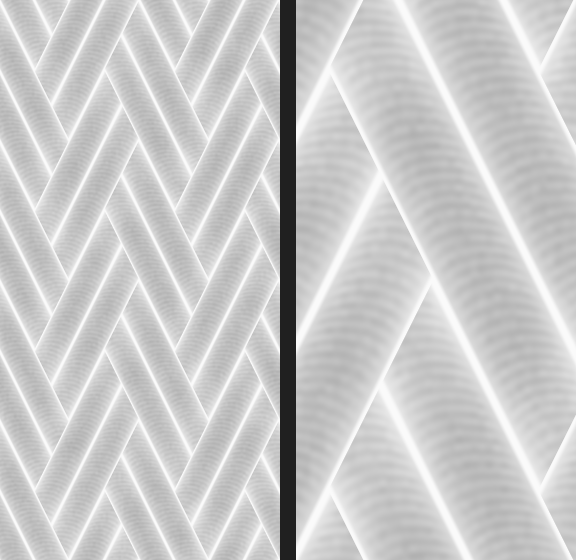
Left, the full canvas; right, a detail of the centre.
A Shadertoy shader for this pattern:

```glsl
const vec2 TILE = vec2(16.0);   // grid units across and down the canvas
const float TAU = 6.2831853;

float hash(vec2 p) {
    vec3 q = fract(vec3(p.xyx) * 0.1031);
    q += dot(q, q.yzx + 33.33);
    return fract((q.x + q.y) * q.z);
}

// Value noise over the canvas that wraps after a whole number of cells
float wrapNoise(vec2 uv, vec2 cells) {
    vec2 p = uv * cells;
    vec2 i = floor(p);
    vec2 f = fract(p);
    f = f * f * (3.0 - 2.0 * f);
    float a = hash(mod(i, cells));
    float b = hash(mod(i + vec2(1.0, 0.0), cells));
    float c = hash(mod(i + vec2(0.0, 1.0), cells));
    float d = hash(mod(i + vec2(1.0, 1.0), cells));
    return mix(mix(a, b, f.x), mix(c, d, f.x), f.y);
}

// Double herringbone: x = along (0..2), y = across one plank (-1..1),
// z = across the pair (0..1), w = +1 falling plank, -1 rising plank.
vec4 herringbone(vec2 grid, out vec2 plankId) {
    vec2 diagonal = vec2(grid.x + grid.y, grid.x - grid.y) / 4.0;
    vec2 cell = floor(diagonal);
    vec2 local = diagonal - cell;
    float kind = mod(cell.x + cell.y, 4.0);
    bool falling = kind < 0.5 || kind > 2.5;
    float second = (kind < 0.5 || (kind > 1.5 && kind < 2.5)) ? 1.0 : 0.0;

    float along = (falling ? local.x : local.y) + second;
    float across = falling ? local.y : local.x;
    float lane = floor(across * 2.0);
    float side = (across * 2.0 - lane) * 2.0 - 1.0;

    vec2 corner = cell + (falling ? vec2(-second, lane * 0.5) : vec2(lane * 0.5, -second));
    plankId = mod(2.0 * vec2(corner.x + corner.y, corner.x - corner.y), TILE)
            + (falling ? 0.0 : 31.0);
    return vec4(along, side, across, falling ? 1.0 : -1.0);
}

// Fine bowed ribs running across each plank
float ribs(vec4 plank, float wobble) {
    float bow = 0.07 * plank.y * plank.y * plank.w;
    float phase = plank.x - 0.85 * plank.z - bow;
    return sin(TAU * (17.0 * phase + wobble));
}

float shade(vec2 uv) {
    vec2 plankId;
    vec4 plank = herringbone(vec2(uv.x, 1.0 - uv.y) * TILE + vec2(0.05, 0.0), plankId);
    float edge = 1.0 - abs(plank.y);
    float tint = hash(plankId);

    // Soft glow from the long edges, paler plank ends
    float tone = 0.715 + 0.2 * exp(-mix(2.5, 3.1, tint) * edge);
    float fromEnd = 1.0 - abs(plank.x - 1.0);
    tone += 0.055 * (1.0 - smoothstep(0.0, 0.65, fromEnd));

    // Cloudy wear, grain and ribs
    float cloud = wrapNoise(uv, vec2(14.0, 24.0)) - 0.5;
    float grain = wrapNoise(uv, vec2(110.0, 200.0)) - 0.5;
    float relief = smoothstep(0.05, 0.4, edge);
    tone += relief * (0.03 * cloud + 0.035 * grain);
    tone += relief * 0.017 * ribs(plank, cloud * 0.5);
    tone += 0.016 * (tint - 0.5);

    // White seam along the long edges
    float seam = 1.0 - smoothstep(0.03, 0.14, edge);
    return mix(tone, 0.98, seam);
}

void mainImage(out vec4 fragColor, in vec2 fragCoord) {
    // Average a 3 by 3 grid of samples to smooth the edges
    float total = 0.0;
    for (int j = -1; j <= 1; j++) {
        for (int i = -1; i <= 1; i++) {
            vec2 offset = vec2(float(i), float(j)) / 3.0;
            total += shade((fragCoord + offset) / iResolution.xy);
        }
    }
    fragColor = vec4(vec3(total / 9.0), 1.0);
}
```
